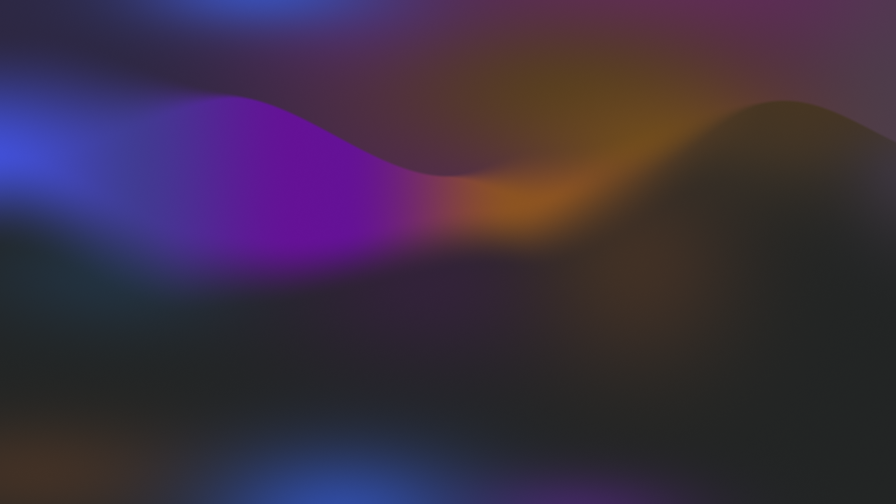
Give the GLSL for this background, as a WebGL 2 fragment shader.

```glsl
#version 300 es
precision highp float;
// A dim, blurred aurora: a glowing ribbon of blue, violet and amber lies under
// a curved ridge, between a dusky sky and charcoal ground. Both layers are built
// from soft elliptical glows; smoothstep curves shape the ridge and the ribbon.

uniform vec2 u_resolution;
out vec4 outColor;

// Sky
const vec3 DUSK      = vec3(0.175, 0.155, 0.260);
const vec3 PLUM      = vec3(0.310, 0.160, 0.320);
const vec3 MAUVE     = vec3(0.295, 0.235, 0.305);
const vec3 MAGENTA   = vec3(0.385, 0.170, 0.360);
const vec3 PURPLE    = vec3(0.320, 0.155, 0.470);
const vec3 OLIVE     = vec3(0.330, 0.235, 0.130);
const vec3 GOLD      = vec3(0.440, 0.300, 0.105);
const vec3 SKY_BLUE  = vec3(0.225, 0.305, 0.700);
// Ribbon, from left to right
const vec3 COBALT    = vec3(0.255, 0.315, 0.850);
const vec3 INDIGO    = vec3(0.250, 0.235, 0.570);
const vec3 VIOLET    = vec3(0.395, 0.068, 0.590);
const vec3 AMBER     = vec3(0.550, 0.328, 0.130);
const vec3 BRONZE    = vec3(0.290, 0.215, 0.130);
// Ground
const vec3 CHARCOAL  = vec3(0.133, 0.143, 0.141);
const vec3 TEAL      = vec3(0.133, 0.220, 0.305);
const vec3 AUBERGINE = vec3(0.195, 0.133, 0.225);
const vec3 BROWN     = vec3(0.255, 0.190, 0.145);
const vec3 UMBER     = vec3(0.245, 0.200, 0.150);
const vec3 SLATE     = vec3(0.240, 0.213, 0.260);
const vec3 LOW_BLUE  = vec3(0.190, 0.300, 0.650);
const vec3 LOW_VIOLET = vec3(0.260, 0.150, 0.375);

const float RIDGE_HIGH = 0.81;
const float RIDGE_LOW  = 0.65;
const float HILL_HEIGHT = 0.15;
const float GRAIN = 0.004;

// Gaussian ellipse, 1 at its center
float glow(vec2 p, vec2 center, vec2 radius) {
    vec2 d = (p - center) / radius;
    return exp(-dot(d, d));
}

float hash(vec2 p) {
    return fract(sin(dot(p, vec2(12.99, 78.23))) * 43758.5);
}

// Upper edge of the ribbon: a falling slope, then a hill on the right
float ridgeHeight(float x) {
    float hill = (x - 0.875) / 0.14;
    return mix(RIDGE_HIGH, RIDGE_LOW, smoothstep(0.25, 0.5, x))
         + HILL_HEIGHT * exp(-hill * hill);
}

// Blur of the ridge: wide on the left, crisp on the slope, soft in the valley
float ridgeBlur(float x) {
    float valley = smoothstep(0.5, 0.6, x) * (1.0 - smoothstep(0.72, 0.86, x));
    return mix(0.13, 0.004, smoothstep(0.03, 0.28, x)) + 0.05 * valley;
}

// Amount of ribbon light above its lower edge
float ribbonLight(vec2 p) {
    float base = mix(0.60, 0.46, smoothstep(0.0, 0.22, p.x))
               + 0.07 * smoothstep(0.30, 0.55, p.x)
               + 0.22 * smoothstep(0.58, 0.82, p.x);
    float blur = mix(0.10, 0.06, smoothstep(0.1, 0.4, p.x))
               + 0.06 * smoothstep(0.55, 0.75, p.x);
    return smoothstep(base - blur, base + blur, p.y);
}

vec3 ribbonColor(float x) {
    vec3 c = mix(COBALT, INDIGO, smoothstep(-0.02, 0.17, x));
    c = mix(c, VIOLET, smoothstep(0.13, 0.34, x));
    c = mix(c, AMBER, smoothstep(0.38, 0.58, x));
    return mix(c, BRONZE, smoothstep(0.70, 0.86, x));
}

vec3 skyColor(vec2 p) {
    vec3 c = mix(DUSK, PLUM, smoothstep(0.1, 0.5, p.x));
    c = mix(c, MAUVE, smoothstep(0.8, 1.0, p.x));
    c = mix(c, MAGENTA, 0.9 * glow(p, vec2(0.74, 1.02), vec2(0.25, 0.13)));
    c = mix(c, PURPLE, 0.5 * glow(p, vec2(0.42, 0.93), vec2(0.12, 0.09)));
    c = mix(c, OLIVE, glow(p, vec2(0.64, 0.82), vec2(0.22, 0.15)));
    c = mix(c, GOLD, glow(p, vec2(0.74, 0.70), vec2(0.15, 0.13)));
    return mix(c, SKY_BLUE, glow(p, vec2(0.29, 1.02), vec2(0.14, 0.08)));
}

vec3 groundColor(vec2 p) {
    vec3 c = CHARCOAL;
    c = mix(c, TEAL, 0.7 * glow(p, vec2(0.14, 0.46), vec2(0.16, 0.12)));
    c = mix(c, AUBERGINE, glow(p, vec2(0.48, 0.44), vec2(0.17, 0.17)));
    c = mix(c, BROWN, glow(p, vec2(0.71, 0.48), vec2(0.12, 0.22)));
    c = mix(c, UMBER, glow(p, vec2(0.88, 0.74), vec2(0.17, 0.14)));
    c = mix(c, SLATE, glow(p, vec2(1.02, 0.70), vec2(0.07, 0.17)));
    c = mix(c, BROWN, glow(p, vec2(0.04, 0.06), vec2(0.18, 0.11)));
    c = mix(c, LOW_VIOLET, glow(p, vec2(0.64, -0.02), vec2(0.13, 0.08)));
    return mix(c, LOW_BLUE, glow(p, vec2(0.38, -0.03), vec2(0.15, 0.14)));
}

void main() {
    vec2 p = gl_FragCoord.xy / u_resolution;

    // Ribbon over ground, then the sky behind the ridge
    vec3 color = mix(groundColor(p), ribbonColor(p.x), ribbonLight(p));
    float blur = max(ridgeBlur(p.x), 1.0 / u_resolution.y);
    color = mix(color, skyColor(p), smoothstep(-blur, blur, p.y - ridgeHeight(p.x)));

    // Faint grain hides banding
    color += GRAIN * (hash(gl_FragCoord.xy) - 0.5);
    outColor = vec4(color, 1.0);
}
```
